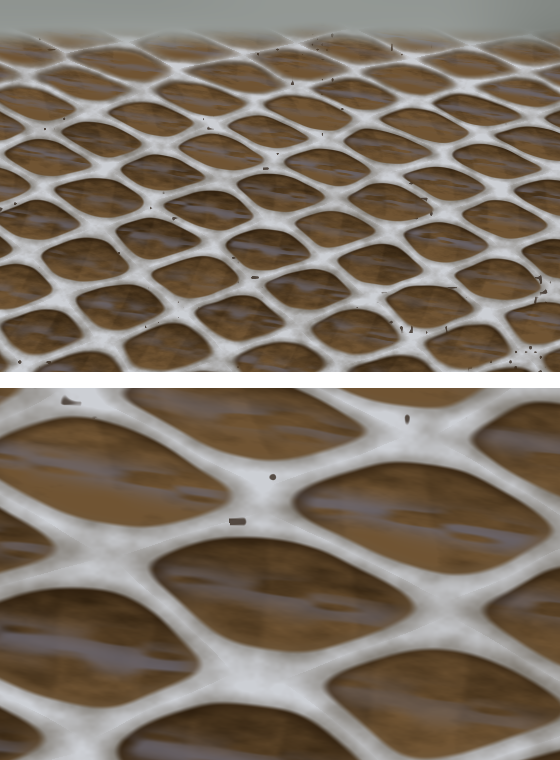
Top, the full canvas; bottom, a detail of the centre.
A WebGL 1 fragment shader for this texture:

```glsl
precision highp float;
uniform vec2 u_resolution;

float hash(vec2 p) {
  vec3 q = fract(vec3(p.xyx) * 0.1031);
  q += dot(q, q.yzx + 33.33);
  return fract((q.x + q.y) * q.z);
}

float noise(vec2 p) {
  vec2 i = floor(p), f = fract(p);
  f = f * f * (3.0 - 2.0 * f);
  return mix(mix(hash(i), hash(i + vec2(1.0, 0.0)), f.x),
             mix(hash(i + vec2(0.0, 1.0)), hash(i + 1.0), f.x), f.y);
}

float fbm(vec2 p) {
  float sum = 0.0, gain = 0.5;
  for (int i = 0; i < 4; i++) {
    sum += gain * noise(p);
    p = p * 2.03 + 7.1;
    gain *= 0.5;
  }
  return sum;
}

// Tilted, receding plane: x counts columns, y counts pairs of rows downwards
vec2 combPlane(vec2 c) {
  float depth = 1.0 - c.y - 0.13 * c.x;
  float row = log((depth + 0.92) / 1.332) / 0.06;
  float bend = max(row, -4.0);
  return vec2((c.x - 0.739 + 0.006 * bend * bend) / 0.31, 0.5 * row);
}

vec2 cellCenter(vec2 id) {
  vec2 jitter = vec2(hash(id + 3.7), hash(id + 41.3)) - 0.5;
  return vec2(id.x + 0.5 * mod(id.y, 2.0), 0.5 * id.y) + jitter * vec2(0.12, 0.09);
}

vec2 nearestCell(vec2 p) {
  vec2 best = vec2(0.0);
  float bestDist = 100.0;
  for (int j = -1; j <= 1; j++) {
    for (int i = -1; i <= 1; i++) {
      float row = floor(2.0 * p.y + 0.5) + float(j);
      float col = floor(p.x - 0.5 * mod(row, 2.0) + 0.5) + float(i);
      vec2 away = cellCenter(vec2(col, row)) - p;
      float d = dot(away, away);
      if (d < bestDist) {
        bestDist = d;
        best = vec2(col, row);
      }
    }
  }
  return best;
}

// Rounded distance to the cell border, with the top and bottom flattened
float borderDistance(vec2 p, vec2 id) {
  vec2 center = cellCenter(id);
  float sum = exp(-25.0 * (0.375 - abs(p.y - center.y)));
  for (int j = -1; j <= 1; j++) {
    for (int i = -1; i <= 1; i++) {
      if (i == 0 && j == 0) continue;
      vec2 other = cellCenter(id + vec2(float(i), float(j)));
      sum += exp(-25.0 * dot(0.5 * (center + other) - p, normalize(other - center)));
    }
  }
  return -log(sum) / 25.0;
}

vec3 cellColor(vec2 local, vec2 id, float border, float height) {
  float grain = fbm(local * vec2(9.0, 14.0) + id * 5.3);
  float glow = 0.2 + 0.75 * grain + 0.9 * local.y + 0.35 * (hash(id + 9.0) - 0.5);
  glow += 0.3 * smoothstep(0.45, 0.85, height);
  // Upright reflected panels
  float panel = local.x + 0.25 * (hash(id + 17.0) - 0.5);
  glow += 0.16 * (smoothstep(-0.14, -0.11, panel) - smoothstep(0.12, 0.15, panel));
  vec3 color = mix(vec3(0.19, 0.13, 0.06), vec3(0.44, 0.33, 0.20), clamp(glow, 0.0, 1.0));
  // Cool band of sheen across the middle
  float band = (local.y - 0.15 * local.x - 0.1 * (hash(id + 5.0) - 0.5)) / 0.09;
  float sheen = exp(-band * band) * smoothstep(0.2, 0.7, noise(local * vec2(7.0, 22.0) + id));
  color = mix(color, vec3(0.42, 0.41, 0.46), sheen * (0.3 + 0.5 * hash(id + 23.0)));
  // Dark upper rim, warm lower rim
  float rim = 1.0 - smoothstep(0.05, 0.11, border);
  return mix(color, mix(vec3(0.17, 0.11, 0.05), vec3(0.43, 0.34, 0.23),
             smoothstep(-0.15, 0.15, local.y + 0.3 * local.x)), 0.6 * rim);
}

vec3 wallColor(vec2 uv, float border) {
  float mottle = fbm(uv * vec2(26.0, 38.0));
  float ridge = 1.0 - smoothstep(-0.03, 0.06, border);
  vec3 color = mix(vec3(0.51, 0.49, 0.46), vec3(0.80, 0.81, 0.83),
                   clamp(0.25 + 0.6 * ridge + 1.1 * (mottle - 0.45), 0.0, 1.0));
  float speck = smoothstep(0.86, 0.94, noise(uv * 75.0)) * step(0.68, noise(uv * 9.0 + 4.0));
  return mix(color, vec3(0.22, 0.17, 0.13), 0.8 * speck);
}

void main() {
  vec2 uv = gl_FragCoord.xy / u_resolution.y;
  vec2 p = combPlane(uv);
  p += 0.025 * (vec2(noise(uv * 22.0), noise(uv * 22.0 + 31.0)) - 0.5);
  vec2 id = nearestCell(p);
  float border = borderDistance(p, id);

  // Focus is sharp in the middle and lost towards the far edge
  float far = smoothstep(0.6, 0.95, uv.y);
  float blur = 0.013 + 0.16 * far * far + 0.015 * (1.0 - smoothstep(0.0, 0.25, uv.y));
  float wall = 0.055 + 0.018 * (hash(id + 61.0) - 0.5);
  float inside = smoothstep(-blur, blur, border - wall);
  vec3 color = mix(wallColor(uv, border), cellColor(p - cellCenter(id), id, border, uv.y), inside);

  // Hazy backdrop
  vec3 haze = mix(vec3(0.42, 0.44, 0.42), vec3(0.66, 0.68, 0.67), noise(uv * vec2(2.6, 5.0) + 2.0));
  color = mix(color, haze, smoothstep(0.86, 0.94, uv.y + 0.03 * (noise(uv * 7.0) - 0.5)));
  gl_FragColor = vec4(color, 1.0);
}
```
